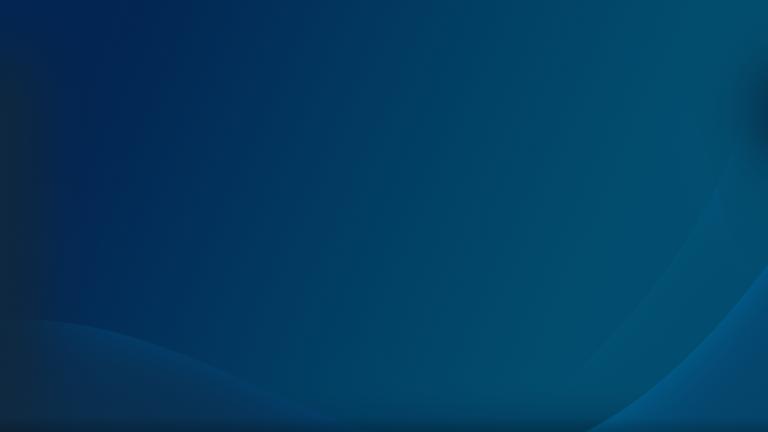
Give the GLSL for this background, as a WebGL 2 fragment shader.

```glsl
#version 300 es
precision highp float;

uniform vec2 u_resolution;
out vec4 fragColor;

float hash(vec2 p) {
    return fract(sin(dot(p, vec2(127.1, 311.7))) * 43758.5453);
}

// Soft elliptical spot, 1 at its centre
float glow(vec2 p, vec2 centre, vec2 radius) {
    vec2 d = (p - centre) / radius;
    return exp(-dot(d, d));
}

// Diagonal sweep from navy to teal
vec3 backdrop(vec2 uv) {
    float t = uv.x + 0.25 * (1.0 - uv.y);
    vec3 col = mix(vec3(0.01, 0.145, 0.32), vec3(0.008, 0.21, 0.37), smoothstep(0.12, 0.52, t));
    col = mix(col, vec3(0.005, 0.255, 0.40), smoothstep(0.40, 0.72, t));
    return mix(col, vec3(0.008, 0.302, 0.435), smoothstep(0.60, 0.98, t));
}

// Upper edge of the left hill
float leftHill(float x) {
    return 0.105 + 0.155 * cos(2.87 * (x - 0.05));
}

// Upper edge of the right slope
float rightSlope(float x) {
    float d = x - 1.354;
    return 0.5 * d + 0.98 * d * d;
}

void main() {
    vec2 uv = gl_FragCoord.xy / u_resolution;
    vec2 p = gl_FragCoord.xy / u_resolution.y;
    float px = 1.0 / u_resolution.y;
    vec3 col = backdrop(uv);

    // Faint ribbons crossing on the right
    float ribbonA = p.x - (1.18 + 1.2 * p.y - 0.63 * p.y * p.y);
    float h = p.y - 0.58;
    float ribbonB = p.x - (1.655 - 0.25 * h - 4.0 * h * h * h);
    float fadeA = smoothstep(0.03, 0.2, p.y) * smoothstep(0.88, 0.6, p.y);
    float fadeB = smoothstep(0.33, 0.48, p.y) * smoothstep(0.80, 0.65, p.y);
    float sheenA = smoothstep(-px, px, ribbonA) * exp(-max(ribbonA, 0.0) / 0.05);
    float sheenB = smoothstep(px, -px, ribbonB) * exp(min(ribbonB, 0.0) / 0.04);
    col += vec3(0.0, 0.012, 0.022) * (sheenA * fadeA + 0.6 * sheenB * fadeB);

    // Fine stripes and a thin arc on the left
    float stripes = 0.5 + 0.5 * cos(6.2832 * p.x / 0.0093);
    col += 0.010 * stripes * glow(p, vec2(0.08, 0.45), vec2(0.11, 0.09));
    float arc = abs(p.x - 0.21 - 0.75 * (p.y - 0.40));
    col += vec3(0.0, 0.008, 0.014) * smoothstep(0.006, 0.0, arc) * glow(p, vec2(0.25, 0.46), vec2(0.08));

    // Shade along the bottom
    col = mix(col, vec3(0.015, 0.20, 0.32), 0.45 * smoothstep(0.12, 0.0, p.y));

    // Left hill, brightest below its rim
    float depth = leftHill(p.x) - p.y;
    float inside = smoothstep(-px, px, depth) * step(p.x, 1.0);
    vec3 hill = mix(vec3(0.035, 0.19, 0.32), vec3(0.01, 0.245, 0.42), exp(-max(depth, 0.0) / 0.07));
    col = mix(col, hill, inside * mix(0.4, 0.85, smoothstep(0.0, 0.35, p.x)));

    // Right slope with a blue rim
    depth = rightSlope(p.x) - p.y;
    inside = smoothstep(-px, px, depth) * step(1.2, p.x);
    vec3 slope = mix(vec3(0.02, 0.265, 0.415), vec3(0.005, 0.345, 0.53), exp(-max(depth, 0.0) / 0.09));
    col = mix(col, slope, 0.9 * inside);

    // Dark haze on the left and right borders
    float haze = exp(-pow(p.x / 0.12, 2.0)) * smoothstep(1.02, 0.72, p.y);
    col = mix(col, vec3(0.065, 0.155, 0.24), 0.88 * haze);
    col = mix(col, vec3(0.06, 0.165, 0.26), 0.5 * glow(p, vec2(0.0, 0.0), vec2(0.4, 0.16)));
    col = mix(col, vec3(0.025, 0.20, 0.31), 0.85 * glow(p, vec2(1.80, 0.74), vec2(0.09, 0.13)));

    // Low shade at the very bottom
    col *= 1.0 - 0.18 * smoothstep(0.04, 0.0, p.y);

    // Dither against banding
    col += (hash(gl_FragCoord.xy) - 0.5) / 255.0;
    fragColor = vec4(col, 1.0);
}
```
